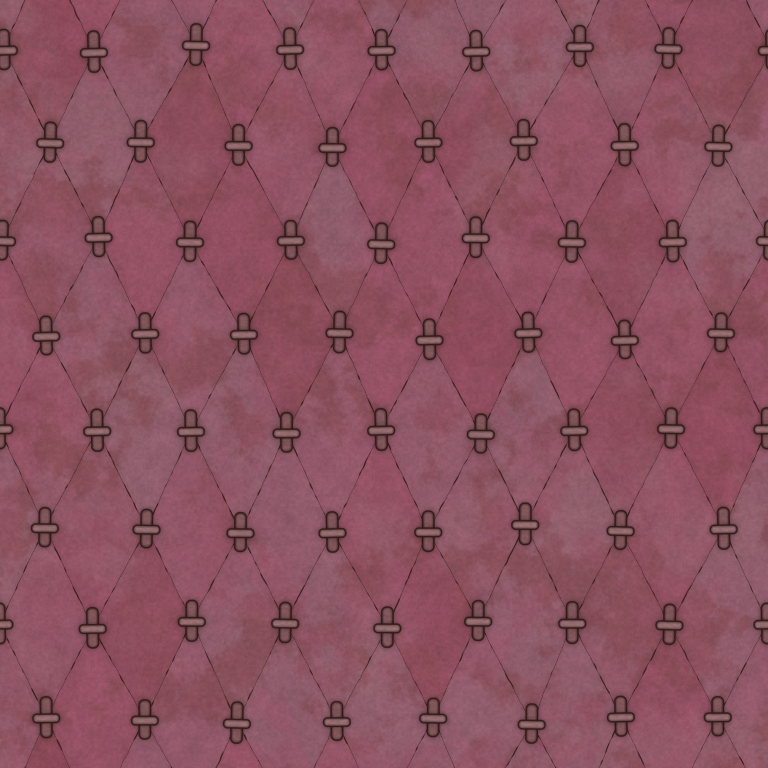
A WebGL 2 fragment shader for this pattern:

```glsl
#version 300 es
precision highp float;
// Worn rose leather diamonds, thinly seamed and pinned by small cross stitches.
uniform vec2 u_resolution;
out vec4 outColor;

const float REPEATS = 8.0;   // stitches across, and stitch rows up
const float JITTER = 0.09;   // hand-placed wander of each stitch
const vec3 ROSE = vec3(0.585, 0.320, 0.395);
const vec3 MAUVE = vec3(0.565, 0.365, 0.425);
const vec3 CRIMSON = vec3(0.545, 0.275, 0.335);
const vec3 RUST = vec3(0.515, 0.285, 0.315);
const vec3 DUSTY = vec3(0.575, 0.385, 0.430);
const vec3 INK = vec3(0.21, 0.105, 0.09);
const vec3 THREAD = vec3(0.49, 0.325, 0.345);
const vec3 THREAD_TOP = vec3(0.57, 0.41, 0.425);

vec2 hash2(vec2 p) {
  vec3 q = fract(p.xyx * vec3(0.1031, 0.1030, 0.0973));
  q += dot(q, q.yzx + 33.33);
  return fract((q.xx + q.yz) * q.zy);
}

float noise(vec2 p) {
  vec2 i = floor(p), f = fract(p);
  f = f * f * (3.0 - 2.0 * f);
  float low = mix(hash2(i).x, hash2(i + vec2(1, 0)).x, f.x);
  float high = mix(hash2(i + vec2(0, 1)).x, hash2(i + vec2(1, 1)).x, f.x);
  return mix(low, high, f.y);
}

// Six octaves; a high gain keeps stain edges speckled.
float fbm(vec2 p) {
  float sum = 0.0, amp = 1.0, total = 0.0;
  for (int i = 0; i < 6; i++) {
    sum += amp * noise(p);
    total += amp;
    p = mat2(1.6, 1.2, -1.2, 1.6) * p + 17.3;
    amp *= 0.65;
  }
  return sum / total;
}

// Even rows are shifted by half a repeat.
float rowShift(float row) { return 0.5 * mod(row + 1.0, 2.0); }

vec2 stitchPoint(float col, float row) {
  vec2 wander = hash2(mod(vec2(col, row), REPEATS) + 3.0) - 0.5;
  return vec2(col + rowShift(row), row + 0.5) + JITTER * wander;
}

// Signed distance to the line a-b, positive on its right.
float sideDistance(vec2 p, vec2 a, vec2 b) {
  vec2 d = normalize(b - a);
  return dot(p - a, vec2(d.y, -d.x));
}

float diamondDistance(vec2 p, float col, float row) {
  float tipCol = col + 2.0 * rowShift(row);
  vec2 left = stitchPoint(col, row), right = stitchPoint(col + 1.0, row);
  vec2 bottom = stitchPoint(tipCol, row - 1.0), top = stitchPoint(tipCol, row + 1.0);
  return max(max(sideDistance(p, left, bottom), sideDistance(p, bottom, right)),
             max(sideDistance(p, right, top), sideDistance(p, top, left)));
}

// Returns the nearest diamond: its column, row and signed distance.
vec3 findDiamond(vec2 p) {
  vec3 best = vec3(0.0, 0.0, 9.0);
  for (int j = -1; j <= 2; j++) {
    float row = floor(p.y - 0.5) + float(j);
    for (int i = -1; i <= 1; i++) {
      float col = floor(p.x - rowShift(row)) + float(i);
      float d = diamondDistance(p, col, row);
      if (d < best.z) best = vec3(col, row, d);
    }
  }
  return best;
}

vec3 leather(vec2 p, vec2 cell) {
  vec2 id = mod(cell, REPEATS);
  vec2 tone = hash2(id + 41.0), offset = hash2(id + 7.0);
  vec3 col = mix(ROSE, MAUVE, smoothstep(0.1, 0.8, tone.x));
  col = mix(col, CRIMSON, 0.75 * smoothstep(0.72, 0.95, tone.y));
  // Pale scuffs, rusty speckled stains and rosy bloom
  col = mix(col, DUSTY, 0.6 * smoothstep(0.45, 0.70, fbm(p * 0.8 + 5.0)));
  float stain = fbm(p * 1.8 + 0.6 * offset + 23.0);
  col = mix(col, RUST, 0.65 * smoothstep(0.50, 0.66, stain));
  col = mix(col, ROSE, 0.5 * smoothstep(0.48, 0.68, fbm(p * 1.8 + 61.0)));
  float grain = noise(p * 31.0) + noise(p * 59.0) - 1.0;
  return col * (1.0 + 0.065 * grain + 0.15 * (fbm(p * 5.0 + 90.0) - 0.5));
}

// Paints one rounded bar with a soft shadow, inked rim and raised middle.
vec3 paintBar(vec3 under, vec2 q, vec2 halfSize, float radius, vec3 fill, float aa) {
  vec2 e = abs(q) - halfSize + radius;
  float d = length(max(e, 0.0)) + min(max(e.x, e.y), 0.0) - radius;
  vec3 col = under * (1.0 - 0.22 * exp(-max(d, 0.0) * 50.0));
  vec3 body = fill * mix(0.70, 1.03, smoothstep(0.012, 0.042, -d));
  body = mix(INK, body, smoothstep(-aa, aa, -d - 0.015));
  return mix(col, body, smoothstep(-aa, aa, -d));
}

void main() {
  float aa = 0.75 * REPEATS / u_resolution.y;
  vec2 p = gl_FragCoord.xy / u_resolution.y * REPEATS;

  // Diamonds and their uneven seams
  vec2 wobble = 0.009 * (vec2(noise(p * 14.0), noise(p * 14.0 + 31.0)) - 0.5);
  vec3 diamond = findDiamond(p + wobble);
  vec3 col = leather(p, diamond.xy);
  float seam = abs(diamond.z);
  float wear = smoothstep(0.45, 0.85, noise(p * 15.0 + 13.0));
  float ink = 1.0 - smoothstep(-aa, aa, seam - mix(0.001, 0.006, wear));
  col *= 1.0 - 0.05 * exp(-seam * 45.0);
  col = mix(col, INK, ink * mix(0.75, 1.0, wear));

  // Nearest cross stitch, slightly turned
  float row = round(p.y - 0.5);
  float stitchCol = round(p.x - rowShift(row));
  vec2 q = p - stitchPoint(stitchCol, row);
  vec2 vary = hash2(mod(vec2(stitchCol, row), REPEATS) + 19.0) - 0.5;
  q += 0.06 * vary.x * vec2(-q.y, q.x);
  float fibre = 0.94 + 0.12 * noise(q * vec2(30.0, 60.0) + 50.0 * vary);
  col = paintBar(col, q, vec2(0.067, 0.216 + 0.02 * vary.y), 0.06, THREAD * fibre, aa);
  col = paintBar(col, q + vec2(0.0, 0.012), vec2(0.146, 0.052), 0.048, THREAD_TOP * fibre, aa);

  outColor = vec4(col, 1.0);
}
```
